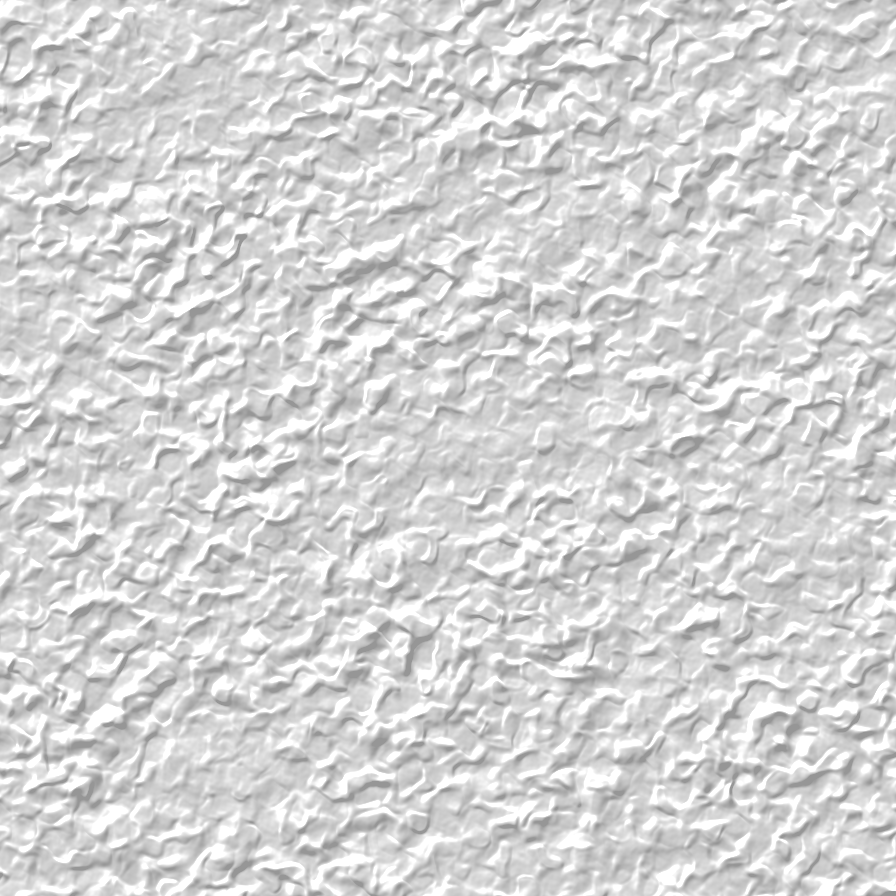
Give the GLSL for this texture, as a WebGL 2 fragment shader.

```glsl
#version 300 es
precision highp float;
// Rough white plaster: short chunky lumps and broken ridges lit from the upper left.

uniform vec2 u_resolution;
out vec4 fragColor;

// Relief: frequencies are noise cells per canvas height
const float SWELL_FREQ = 14.0;
const float SWELL_HEIGHT = 1.1;
const float MOUND_FREQ = 27.0;
const float MOUND_HEIGHT = 1.0;
const float LUMP_FREQ = 41.0;
const float LUMP_HEIGHT = 0.6;
const vec2 LUMP_EDGE = vec2(-0.06, 0.32);
const float RIDGE_FREQ = 27.0;
const float RIDGE_HEIGHT = 0.95;
const float RIDGE_WIDTH = 0.23;
const float BREAK_FREQ = 33.0;
const vec2 BREAK_EDGE = vec2(-0.2, 0.3);
const float GRIT_FREQ = 95.0;
const float GRIT_HEIGHT = 0.19;
const float DUST_FREQ = 180.0;
const float DUST_HEIGHT = 0.04;
const float WARP_FREQ = 48.0;
const float WARP_AMOUNT = 0.010;
const float PATCH_FREQ = 6.0;
const float PATCH_CONTRAST = 1.2;

// Lighting
const vec2 LIGHT_DIR = vec2(-0.47, 0.883);
const float SLOPE_STEP = 0.0014;
const float SLOPE_SCALE = 46.0;

// Tone
const float BASE_TONE = 0.822;
const float SLOPE_GAIN = 0.085;
const float HIGHLIGHT_GAIN = 0.034;
const float DARKEST = 0.59;

uint scramble(uint n) {
    n = n * 747796405u + 2891336453u;
    n = ((n >> ((n >> 28u) + 4u)) ^ n) * 277803737u;
    return (n >> 22u) ^ n;
}

vec2 latticeGradient(ivec2 cell) {
    uint h = scramble(uint(cell.x) + scramble(uint(cell.y)));
    float angle = float(h >> 8u) / 16777216.0 * 6.28319;
    return vec2(cos(angle), sin(angle));
}

float gradientNoise(vec2 p) {
    vec2 base = floor(p);
    vec2 f = p - base;
    ivec2 cell = ivec2(base);
    vec2 w = f * f * f * (f * (f * 6.0 - 15.0) + 10.0);
    float a = dot(latticeGradient(cell), f);
    float b = dot(latticeGradient(cell + ivec2(1, 0)), f - vec2(1.0, 0.0));
    float c = dot(latticeGradient(cell + ivec2(0, 1)), f - vec2(0.0, 1.0));
    float d = dot(latticeGradient(cell + ivec2(1, 1)), f - vec2(1.0, 1.0));
    return mix(mix(a, b, w.x), mix(c, d, w.x), w.y);
}

// Each layer gets its own rotation and offset to hide the lattice
float layer(vec2 p, float freq, float angle) {
    float c = cos(angle), s = sin(angle);
    return gradientNoise(mat2(c, s, -s, c) * p * freq + angle * 37.0);
}

float plasterHeight(vec2 p) {
    vec2 warp = vec2(layer(p, WARP_FREQ, 0.4), layer(p, WARP_FREQ, 2.1));
    vec2 q = p + WARP_AMOUNT * warp;

    // Ridges follow the zero lines of a noise field, broken into short pieces
    float r = layer(q, RIDGE_FREQ, 0.7) / RIDGE_WIDTH;
    float pieces = smoothstep(BREAK_EDGE.x, BREAK_EDGE.y, layer(p, BREAK_FREQ, 5.1));
    float ridge = RIDGE_HEIGHT * pieces * exp(-r * r);

    // Flat-topped lumps over flat pits
    float lump = LUMP_HEIGHT * smoothstep(LUMP_EDGE.x, LUMP_EDGE.y, layer(q, LUMP_FREQ, 1.3));

    float mound = MOUND_HEIGHT * layer(q, MOUND_FREQ, 2.9);
    float swell = SWELL_HEIGHT * layer(p, SWELL_FREQ, 5.7);
    float grit = GRIT_HEIGHT * layer(q, GRIT_FREQ, 2.6);
    float dust = DUST_HEIGHT * layer(p, DUST_FREQ, 3.5);

    // Broad patches of stronger and weaker relief
    float strength = 1.0 + PATCH_CONTRAST * layer(p, PATCH_FREQ, 4.2);
    return strength * (ridge + lump + mound) + swell + grit + dust;
}

void main() {
    vec2 p = gl_FragCoord.xy / u_resolution.y;

    // Slope facing the light
    vec2 offset = SLOPE_STEP * normalize(LIGHT_DIR);
    float rise = plasterHeight(p - offset) - plasterHeight(p + offset);
    float slope = rise / (2.0 * SLOPE_STEP * SLOPE_SCALE);

    // Lit faces bloom to white, shaded faces fall off gently
    float lit = max(slope, 0.0);
    float tone = BASE_TONE + SLOPE_GAIN * slope + HIGHLIGHT_GAIN * lit * lit;
    fragColor = vec4(vec3(clamp(tone, DARKEST, 1.0)), 1.0);
}
```
